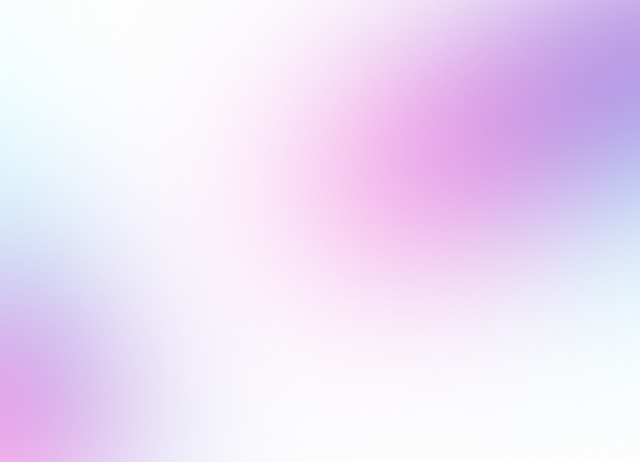
Reproduce this background procedurally as a Shadertoy shader.

```glsl
const vec2 CANVAS = vec2(1.384, 1.0);
const vec3 PAPER = vec3(0.992, 0.994, 0.996);
const vec3 MAGENTA_INK = vec3(0.0, 1.0, 0.25);
const vec3 CYAN_INK = vec3(1.0, 0.0, 0.0);

float hash(vec2 cell) {
    vec3 q = fract(vec3(cell.xyx) * 0.1031);
    q += dot(q, q.yzx + 33.33);
    return fract((q.x + q.y) * q.z);
}

// Soft elliptical glow, tilted by angle; power shapes the falloff on its long axis
float glow(vec2 p, vec2 center, vec2 radii, float angle, float power) {
    vec2 d = p - center;
    vec2 axis = vec2(cos(angle), sin(angle));
    vec2 local = abs(vec2(dot(d, axis), dot(d, vec2(-axis.y, axis.x)))) / radii;
    return exp(-pow(local.x, power) - local.y * local.y);
}

// Ink absorbed by the large cloud at the upper right
vec3 upperCloud(vec2 p) {
    float magenta = glow(p, vec2(1.241, 0.802), vec2(0.63, 0.30), 0.454, 3.0);
    float cyan = glow(p, vec2(1.439, 0.785), vec2(0.46, 0.39), 0.15, 2.0);
    return 0.378 * magenta * MAGENTA_INK + 0.28 * cyan * CYAN_INK;
}

// Ink absorbed by the smaller cloud at the lower left
vec3 lowerCloud(vec2 p) {
    float magenta = glow(p, vec2(-0.018, 0.119), vec2(0.333, 0.345), 0.0, 2.0);
    float cyan = glow(p, vec2(0.036, 0.37), vec2(0.558, 0.252), -1.045, 2.0);
    return 0.34 * magenta * MAGENTA_INK + 0.16 * cyan * CYAN_INK;
}

void mainImage(out vec4 fragColor, in vec2 fragCoord) {
    vec2 p = fragCoord / iResolution.xy * CANVAS;
    vec3 color = PAPER - upperCloud(p) - lowerCloud(p);

    // Faint grain hides banding
    float grain = hash(floor(p * 370.0)) - 0.5;
    fragColor = vec4(clamp(color + 0.005 * grain, 0.0, 1.0), 1.0);
}
```
